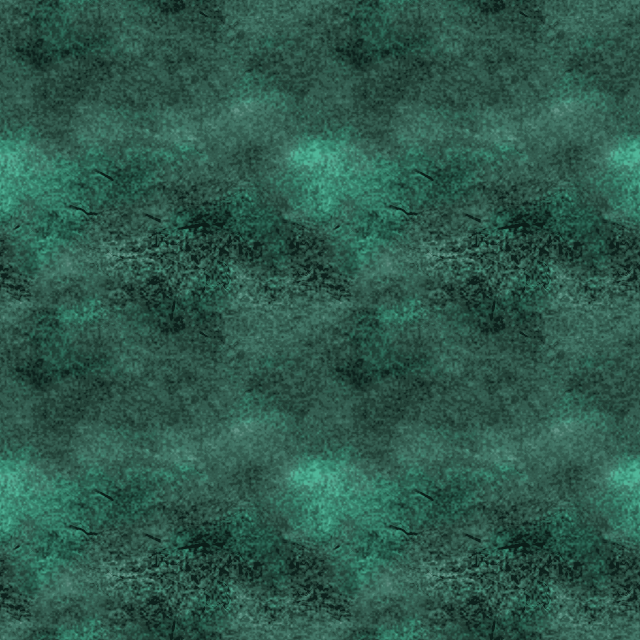
Write a WebGL 2 fragment shader that draws this texture.

```glsl
#version 300 es
precision highp float;
// Weathered green plaster: cloudy stains, gritty grain and thin cracks, in two by two seamless tiles.
uniform vec2 u_resolution;
out vec4 outColor;

const float TAU = 6.2831853;

// Stains: centre, sharpness, strength (negative darkens)
const vec4 STAINS[11] = vec4[11](
  vec4(0.17, 0.45, 1.6, 0.26), vec4(0.30, 0.58, 5.0, 0.12),
  vec4(0.80, 0.65, 2.5, 0.20), vec4(0.98, 0.49, 3.0, 0.20),
  vec4(0.79, 0.44, 3.0, -0.24), vec4(0.70, 0.25, 1.2, -0.20),
  vec4(0.62, 0.98, 2.5, -0.22), vec4(0.50, 0.09, 5.0, -0.20),
  vec4(0.92, 0.75, 6.0, -0.18), vec4(0.42, 0.72, 2.0, -0.08),
  vec4(0.10, 0.88, 1.5, -0.10));

// Cracks: centre, half extent
const vec4 CRACKS[7] = vec4[7](
  vec4(0.33, 0.46, 0.035, -0.022), vec4(0.26, 0.35, 0.075, -0.010),
  vec4(0.50, 0.315, 0.060, -0.020), vec4(0.62, 0.285, 0.090, 0.006),
  vec4(0.05, 0.30, 0.014, 0.004), vec4(0.62, 0.97, 0.055, -0.004),
  vec4(0.54, 0.05, 0.006, 0.060));

float hash(vec2 cell) {
  vec3 q = fract(cell.xyx * 0.1031);
  q += dot(q, q.yzx + 33.33);
  return fract((q.x + q.y) * q.z);
}

// Value noise that wraps after n cells
float noise(vec2 p, vec2 n, float seed) {
  vec2 g = p * n, f = fract(g);
  vec2 a = mod(floor(g), n), b = mod(a + 1.0, n);
  f = f * f * (3.0 - 2.0 * f);
  a += seed;
  b += seed;
  return mix(mix(hash(a), hash(vec2(b.x, a.y)), f.x),
             mix(hash(vec2(a.x, b.y)), hash(b), f.x), f.y);
}

float fbm(vec2 p, vec2 n, float seed) {
  float sum = 0.0, amp = 0.5;
  for (int i = 0; i < 5; i++) {
    sum += amp * noise(p, n, seed + float(i) * 17.0);
    n *= 2.0;
    amp *= 0.55;
  }
  return sum / 1.055;
}

// Periodic soft blob
float blob(vec2 p, vec2 centre, vec2 sharpness) {
  return exp(dot(cos(TAU * (p - centre)) - 1.0, sharpness));
}

float crack(vec2 p, vec4 line, float width) {
  vec2 d = fract(p - line.xy + 0.5) - 0.5;
  float t = clamp(dot(d, line.zw) / dot(line.zw, line.zw), -1.0, 1.0);
  float dist = length(d - line.zw * t);
  return (1.0 - smoothstep(width * 0.3, width + 0.002, dist)) * (1.0 - t * t);
}

vec3 ramp(float t) {
  vec3 c = mix(vec3(0.05, 0.13, 0.11), vec3(0.14, 0.26, 0.22), smoothstep(0.0, 0.25, t));
  c = mix(c, vec3(0.20, 0.36, 0.31), smoothstep(0.25, 0.48, t));
  c = mix(c, vec3(0.26, 0.46, 0.40), smoothstep(0.48, 0.73, t));
  return mix(c, vec3(0.40, 0.58, 0.53), smoothstep(0.73, 1.05, t));
}

void main() {
  vec2 p = fract(gl_FragCoord.xy / u_resolution * 2.0);
  vec2 wobble = vec2(fbm(p, vec2(6.0), 3.0), fbm(p, vec2(6.0), 41.0)) - 0.5;
  vec2 q = p + wobble * 0.16;

  // Cloudy base and large stains
  float tone = 0.49 + 0.75 * (fbm(q, vec2(4.0, 5.0), 7.0) - 0.5);
  tone += 0.45 * (fbm(q, vec2(13.0, 17.0), 23.0) - 0.5);
  for (int i = 0; i < 11; i++) {
    vec4 s = STAINS[i];
    tone += s.w * blob(q, s.xy, s.z * vec2(1.0, 2.2));
  }

  // The lower band is rough and crumbling, the rest smoother
  float rough = blob(q, vec2(0.6, 0.18), vec2(0.15, 1.4));
  rough *= smoothstep(0.25, 0.65, fbm(p, vec2(7.0, 9.0), 61.0));

  // Relief lit from above
  vec2 layers = vec2(16.0, 30.0);
  float height = fbm(q, layers, 83.0);
  float slope = height - fbm(q + vec2(0.002, 0.007), layers, 83.0);
  tone += slope * (0.35 + 1.3 * rough);

  // Fine grain
  float grain = noise(p, vec2(170.0), 101.0) + noise(p, vec2(113.0), 137.0) - 1.0;
  tone += grain * (0.28 + 0.32 * rough);

  // Broken flakes and pits in the rough band
  float vein = abs(fbm(q, vec2(6.0, 15.0), 151.0) - 0.5);
  float flake = 1.0 - smoothstep(0.004, 0.028, vein);
  tone -= flake * rough * 0.42 * smoothstep(0.35, 0.6, noise(p, vec2(19.0), 173.0));

  // Long cracks with a pale lower lip
  vec2 bent = p + wobble * vec2(0.03, 0.07);
  float broken = smoothstep(0.15, 0.5, noise(p, vec2(47.0), 191.0));
  for (int i = 0; i < 7; i++) {
    tone -= 0.60 * broken * crack(bent, CRACKS[i], 0.004);
    tone += 0.14 * broken * crack(bent + vec2(0.0, 0.010), CRACKS[i], 0.004);
  }
  tone -= 0.5 * blob(bent, vec2(0.055, 0.30), vec2(2500.0, 4500.0));

  // Saturated teal patches over the greyer green
  float patches = fbm(q, vec2(5.0, 7.0), 211.0) + 0.22 * blob(q, vec2(0.15, 0.40), vec2(1.0, 2.0));
  float teal = smoothstep(0.48, 0.78, patches + 0.12 * grain);
  tone = clamp(tone, 0.0, 1.1);
  vec3 color = mix(ramp(tone), vec3(0.19, 0.53, 0.43) * (0.2 + 1.15 * tone), 0.7 * teal);
  outColor = vec4(color, 1.0);
}
```
